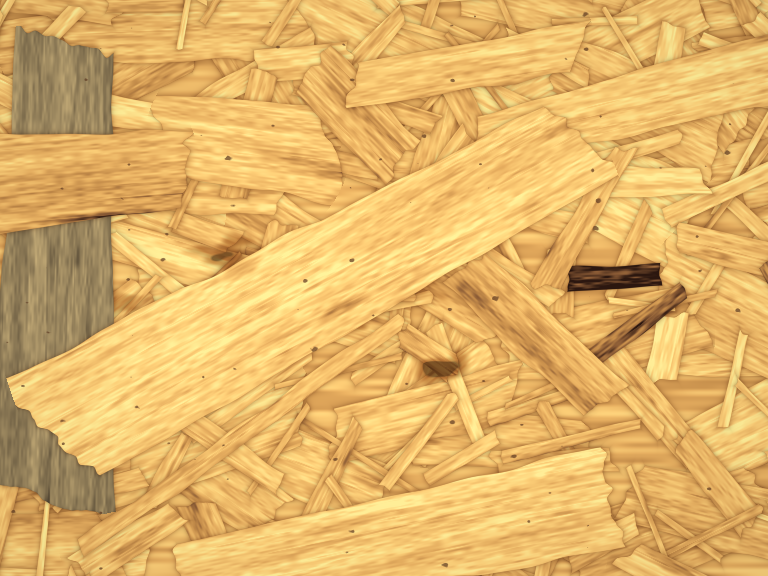
This texture is drawn by a Shadertoy shader. Its source:

```glsl
// Oriented strand board: overlapping pale wood flakes with grain, knots and a weathered gray board.

float hash(vec2 p) {
    vec3 q = fract(p.xyx * 0.1031);
    q += dot(q, q.yzx + 33.33);
    return fract((q.x + q.y) * q.z);
}

vec4 hash4(vec2 p) {
    vec4 q = fract(p.xyxy * vec4(0.1031, 0.1030, 0.0973, 0.1099));
    q += dot(q, q.wzxy + 33.33);
    return fract((q.xxyz + q.yzzw) * q.zywx);
}

float noise(vec2 p) {
    vec2 i = floor(p), f = fract(p);
    f = f * f * (3.0 - 2.0 * f);
    return mix(mix(hash(i), hash(i + vec2(1, 0)), f.x),
               mix(hash(i + vec2(0, 1)), hash(i + vec2(1, 1)), f.x), f.y);
}

// Tone 0 is charred resin, tone 1 is bright sapwood
vec3 woodColor(float tone) {
    float t = clamp(tone, 0.0, 1.0) * 5.0;
    vec3 c = mix(vec3(0.17, 0.09, 0.06), vec3(0.52, 0.34, 0.20), clamp(t, 0.0, 1.0));
    c = mix(c, vec3(0.77, 0.55, 0.29), clamp(t - 1.0, 0.0, 1.0));
    c = mix(c, vec3(0.91, 0.69, 0.38), clamp(t - 2.0, 0.0, 1.0));
    c = mix(c, vec3(0.99, 0.81, 0.47), clamp(t - 3.0, 0.0, 1.0));
    return mix(c, vec3(1.0, 0.93, 0.59), clamp(t - 4.0, 0.0, 1.0));
}

// Tone change along the fibers: bands, streaks, growth lines and stains
float grain(vec2 q) {
    float band = noise(q * vec2(2.0, 16.0));
    float fiber = noise(q * vec2(10.0, 170.0));
    float t = 0.12 * (band - 0.5) + 0.26 * (fiber - 0.5);
    t += 0.22 * (noise(q * vec2(2.5, 65.0)) - 0.5);
    t += 0.26 * (noise(q * vec2(60.0, 290.0)) - 0.5);
    t -= 0.20 * smoothstep(0.55, 1.0, sin(q.y * 190.0 + 14.0 * band)) * fiber;
    t -= 0.16 * smoothstep(0.78, 0.95, fiber);
    return t - 0.24 * smoothstep(0.74, 0.95, noise(q * vec2(8.0, 45.0) + 40.0));
}

// Adds one flake below those already laid; gap is what remains open, light is the shade on it
void strand(inout vec3 col, inout float gap, inout vec3 light,
            vec2 d, float angle, vec2 size, float tone, float gray, float seed) {
    float reach = size.x + 0.03;
    if (dot(d, d) > reach * reach) return;
    float c = cos(angle), s = sin(angle);
    vec2 q = vec2(c * d.x + s * d.y, c * d.y - s * d.x);
    if (abs(q.y) > size.y * 1.4 + 0.02) return;

    // Torn ends, slanted and tapered sides
    float skew = fract(seed * 0.37) - 0.5, taper = fract(seed * 0.71) - 0.5;
    float tear = noise(vec2(q.y * 65.0 + 60.0, seed + sign(q.x))) - 0.5;
    float wobble = noise(vec2(q.x * 14.0 + 20.0, seed + sign(q.y))) - 0.5;
    float endX = size.x + tear * 0.018 + q.y * skew * sign(q.x);
    float halfWidth = size.y * (1.0 + 0.4 * taper * q.x / size.x) + wobble * min(0.010, size.y * 0.5);
    float dist = max(abs(q.x) - endX, abs(q.y) - halfWidth);

    float px = 0.7 / iResolution.y;
    float cover = smoothstep(px, -px, dist);
    if (cover > 0.0) {
        float t = tone + grain(q + seed * vec2(0.7, 1.3)) - 0.13 * exp(dist * 500.0) + 0.03 * q.y / size.y;
        vec3 weathered = mix(vec3(0.24, 0.20, 0.15), vec3(0.79, 0.69, 0.48), clamp(t, 0.0, 1.0));
        col += gap * cover * max(light, vec3(0.50, 0.42, 0.34)) * mix(woodColor(t), weathered, gray);
        gap *= 1.0 - cover;
    }
    light *= 1.0 - vec3(0.20, 0.26, 0.31) * exp(-max(dist, 0.0) * 260.0);
}

// Large flakes from top to bottom: center, angle, tone
const vec4 PLACE[12] = vec4[12](
    vec4(0.42, 0.245, 0.62, 0.72), vec4(0.547, 0.505, 0.50, 0.83), vec4(0.69, 0.06, 0.20, 0.80),
    vec4(0.93, 0.42, -0.75, 0.64), vec4(1.015, 0.62, 1.05, 0.66), vec4(1.14, 0.83, 0.24, 0.76),
    vec4(0.81, 0.885, 0.17, 0.77), vec4(0.62, 0.80, -0.80, 0.60), vec4(0.12, 0.69, 0.08, 0.66),
    vec4(0.43, 0.75, -0.12, 0.78), vec4(1.07, 0.52, 0.05, 0.17), vec4(0.10, 0.53, 1.55, 0.70));
const vec2 SIZE[12] = vec2[12](
    vec2(0.34, 0.016), vec2(0.53, 0.098), vec2(0.38, 0.08), vec2(0.17, 0.047),
    vec2(0.14, 0.022), vec2(0.32, 0.055), vec2(0.20, 0.04), vec2(0.11, 0.05),
    vec2(0.20, 0.078), vec2(0.15, 0.075), vec2(0.08, 0.022), vec2(0.40, 0.095));

void mainImage(out vec4 fragColor, in vec2 fragCoord) {
    vec2 p = fragCoord / iResolution.y;
    vec2 canvas = vec2(iResolution.x / iResolution.y, 1.0);
    vec3 col = vec3(0.0), light = vec3(1.0);
    float gap = 1.0;

    // Large flakes, the last one gray
    for (int i = 0; i < 12; i++) {
        if (gap < 0.01) break;
        vec4 f = PLACE[i];
        strand(col, gap, light, p - f.xy, f.z, SIZE[i], f.w, i == 11 ? 1.0 : 0.0, float(i) + 2.0);
    }

    // Resin knots, dark at the core and brown around it
    for (int i = 0; i < 6; i++) {
        if (gap < 0.01) break;
        vec4 h = hash4(vec2(i, 81));
        vec2 d = (p - h.xy * canvas) * vec2(0.5, 1.0);
        float r = length(d) + 0.034 * (noise(p * vec2(35.0, 60.0)) - 0.5);
        light *= mix(vec3(1.0), vec3(0.78, 0.66, 0.55), smoothstep(0.035, 0.008, r));
        light *= 1.0 - 0.5 * smoothstep(0.010, 0.002, r);
    }

    // Two layers of slivers, then two of broad flakes, one flake per jittered cell
    for (int j = 0; j < 36; j++) {
        if (gap < 0.01) break;
        int layer = j / 9, n = j % 9;
        bool thin = layer < 2;
        float pitch = thin ? 0.15 : 0.26, shift = float(layer) * 0.37;
        vec2 cell = floor(p / pitch + shift) + vec2(n % 3 - 1, n / 3 - 1);
        vec4 h = hash4(cell + float(layer) * 31.0 + 7.0), k = hash4(cell + float(layer) * 17.0 + 90.0);
        float u = h.z * 2.0 - 1.0;
        vec2 size = thin ? vec2(0.05 + 0.08 * h.w, 0.005 + 0.024 * k.x * k.x)
                         : vec2(0.14 + 0.09 * h.w, 0.03 + 0.05 * k.x);
        float angle = 0.15 + 1.35 * u * (thin ? 1.0 : abs(u));
        float tone = thin && k.y < 0.03 ? 0.34 : 0.65 + 0.23 * k.z;
        strand(col, gap, light, p - (cell + h.xy - shift) * pitch, angle, size, tone, 0.0, k.w * 40.0 + 3.0);
    }
    light = max(light, vec3(0.50, 0.42, 0.34));
    col += gap * light * woodColor(0.45 + 0.4 * noise(p * vec2(9.0, 110.0)));

    // Scattered dirt specks
    vec4 h = hash4(floor(p * 16.0) + 130.0);
    vec2 d = fract(p * 16.0) - 0.2 - 0.6 * h.xy;
    float radius = 0.01 + 0.05 * h.w * h.w;
    float blot = length(d * vec2(0.7, 1.0)) + 0.05 * (noise(p * 210.0) - 0.5);
    float speck = smoothstep(radius + 0.02, radius - 0.02, blot);
    col = mix(col, vec3(0.36, 0.22, 0.13), 0.7 * speck * step(h.z, 0.28));

    // Lamp falloff toward the corners
    vec2 v = p / canvas - 0.5;
    col *= 1.03 - 0.20 * dot(v, v);
    fragColor = vec4(clamp(col, 0.0, 1.0), 1.0);
}
```
